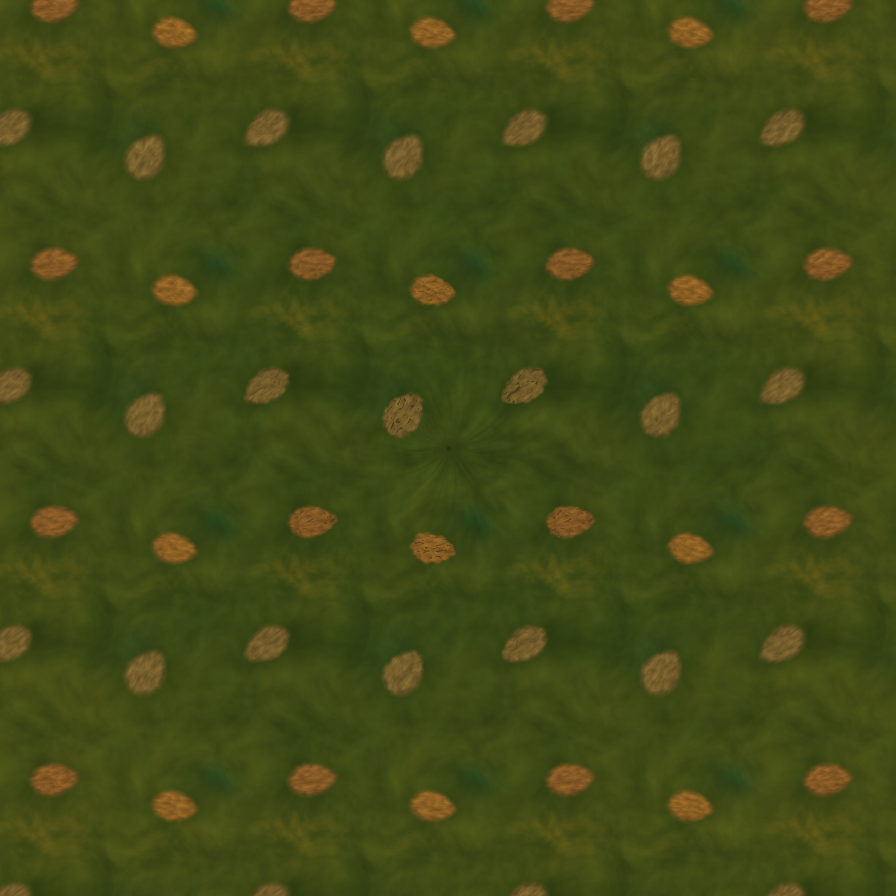
Give the GLSL for this pattern, as a WebGL 1 fragment shader.

```glsl
precision highp float;
// Four autumn leaves repeated over mossy green ground.
// Leaves are tapered implicit ovals in a wrapped tile; the ground is warped
// gradient noise with soft tints, and faint broken streaks leave the centre.
uniform vec2 u_resolution;

const float PERIOD = 0.2878;
const vec2 CENTER = vec2(0.501, 0.499);
const vec3 MOSS = vec3(0.218, 0.278, 0.082);
const vec3 OLIVE = vec3(0.288, 0.310, 0.085);
const vec3 TEAL = vec3(0.125, 0.270, 0.140);
const vec3 SHADE = vec3(0.140, 0.210, 0.055);
const vec3 GOLD = vec3(0.390, 0.325, 0.085);
const vec3 TAN = vec3(0.480, 0.380, 0.180);
const vec3 RUST = vec3(0.540, 0.355, 0.150);
const vec3 AMBER = vec3(0.570, 0.385, 0.145);
const vec3 VEIN = vec3(0.250, 0.200, 0.080);

vec2 gradientAt(vec2 cell, float cells) {
  cell = mod(cell, cells);
  float turn = fract(sin(dot(cell, vec2(127.1, 311.7))) * 4375.85);
  return vec2(cos(turn * 6.2832), sin(turn * 6.2832));
}

// Gradient noise that repeats after the given number of cells.
float noise(vec2 p, float cells) {
  vec2 i = floor(p), f = fract(p);
  vec2 s = f * f * f * (f * (f * 6.0 - 15.0) + 10.0);
  vec2 e = vec2(1.0, 0.0);
  float a = dot(gradientAt(i, cells), f);
  float b = dot(gradientAt(i + e.xy, cells), f - e.xy);
  float c = dot(gradientAt(i + e.yx, cells), f - e.yx);
  float d = dot(gradientAt(i + e.xx, cells), f - e.xx);
  return mix(mix(a, b, s.x), mix(c, d, s.x), s.y);
}

float tiledFbm(vec2 tile, float cells) {
  float sum = 0.0, weight = 0.6;
  for (int octave = 0; octave < 4; octave++) {
    sum += weight * noise(tile * cells, cells);
    tile = tile.yx + 0.31;
    cells *= 2.0;
    weight *= 0.55;
  }
  return sum;
}

// Offset from the nearest repeat of a point.
vec2 wrapTo(vec2 p, vec2 point) {
  return mod(p - point + 0.5 * PERIOD, PERIOD) - 0.5 * PERIOD;
}

float patchAt(vec2 p, vec2 point, vec2 radius) {
  vec2 q = wrapTo(p, point) / radius;
  return exp(-dot(q, q));
}

vec3 paintLeaf(vec3 ground, vec2 p, vec2 point, float degrees, vec2 size, vec3 tint, float detail) {
  float a = radians(degrees);
  vec2 d = wrapTo(p, point);
  vec2 q = vec2(cos(a) * d.x + sin(a) * d.y, cos(a) * d.y - sin(a) * d.x) / size;
  float rim = noise(p * 140.0, 512.0);
  float across = abs(q.y) / (1.0 - 0.18 * clamp(q.x, -1.5, 1.5));
  float shape = q.x * q.x + pow(across, 1.6) - 1.0 + mix(0.1, 0.3, detail) * rim;
  float soft = mix(0.42, 0.22, detail);
  float body = 1.0 - smoothstep(-soft, soft, shape);

  // Soft shadow, then a mottled blade with midrib, side veins and flecks.
  vec3 color = mix(ground, SHADE, 0.32 * exp(-1.2 * max(shape, 0.0)));
  float mottle = noise(q * vec2(2.6, 3.2) + floor(p * 3.0) * 7.3 + 31.0, 512.0);
  float fleck = noise(q * vec2(4.0, 6.5) + mottle + point * 90.0, 512.0);
  float bend = q.y + 0.10 * sin(q.x * 3.0) + 0.15 * mottle;
  float midrib = 1.0 - smoothstep(0.03, 0.16, abs(bend));
  float side = 0.5 + 0.5 * cos(11.0 * (q.x - 0.7 * abs(bend)) + 4.0 * mottle);
  vec3 blade = tint * (1.0 + 0.25 * mottle + 0.16 * fleck + 0.05 * q.y);
  float veins = 0.34 * midrib * smoothstep(-0.3, 0.2, fleck + 0.1);
  veins += 0.22 * pow(side, 4.0) + 0.75 * detail * smoothstep(0.14, 0.42, fleck);
  blade = mix(blade, VEIN, clamp(veins * mix(0.35, 0.9, detail), 0.0, 0.8));
  blade = mix(blade, VEIN, 0.22 * smoothstep(-0.45, 0.1, shape));
  return mix(color, blade, body * 0.96);
}

void main() {
  vec2 p = gl_FragCoord.xy / u_resolution;
  vec2 fromCenter = p - CENTER;
  float r = length(fromCenter);
  float detail = 1.0 - smoothstep(0.06, 0.42, r);

  // Mossy ground, more olive toward the borders, in cloudy patches.
  vec2 tile = p / PERIOD;
  vec2 warp = vec2(noise(tile * 4.0, 4.0), noise(tile * 4.0 + 2.3, 4.0));
  float broad = tiledFbm(tile + 0.10 * warp, 4.0);
  float fine = tiledFbm(tile + 0.37 + 0.08 * warp, 10.0);
  float drift = noise(p * 7.0 + 20.0, 256.0);
  float border = smoothstep(0.18, 0.66, r + 0.10 * (0.5 - p.y));
  float oliveMix = 0.14 + 0.55 * border + 0.9 * broad + 0.3 * drift;
  vec3 color = mix(MOSS, OLIVE, clamp(oliveMix, 0.0, 1.0));

  // Tints that recur in every tile.
  vec2 w = p + 0.016 * warp + 0.012 * fine;
  color = mix(color, TEAL, 0.62 * patchAt(w, vec2(0.530, 0.411), vec2(0.022, 0.016)));
  color = mix(color, TEAL, 0.32 * patchAt(w, vec2(0.438, 0.556), vec2(0.030, 0.026)));
  color = mix(color, SHADE, 0.42 * patchAt(w, vec2(0.615, 0.576), vec2(0.050, 0.024)));
  color = mix(color, SHADE, 0.20 * patchAt(w, vec2(0.680, 0.560), vec2(0.060, 0.030)));
  float goldMix = patchAt(w, vec2(0.625, 0.362), vec2(0.052, 0.034));
  goldMix += 0.5 * patchAt(w, vec2(0.475, 0.355), vec2(0.045, 0.022));
  color = mix(color, GOLD, goldMix * clamp(0.20 + 1.3 * fine, 0.0, 0.7));
  color *= 1.0 + 0.25 * fine + 0.10 * broad;

  // Broken streaks, mottled by distance, and the tiny dark hub.
  vec2 ray = fromCenter / max(r, 0.0001);
  float streak = noise(ray * 4.0 + r * 14.0 + 40.0, 128.0);
  streak += 0.6 * noise(ray * 11.0 + vec2(r, -r) * 32.0 + 60.0, 128.0);
  color *= 1.0 + 0.20 * streak * exp(-r * 5.0) * smoothstep(0.0, 0.03, r);
  color *= 1.0 - 0.14 * exp(-r * r * 4000.0);
  color = mix(color, SHADE * 0.7, 0.5 * (1.0 - smoothstep(0.001, 0.004, r)));

  color = paintLeaf(color, p, vec2(0.4510, 0.5375), 55.0, vec2(0.0270, 0.0205), TAN, detail);
  color = paintLeaf(color, p, vec2(0.5848, 0.5685), 213.0, vec2(0.0275, 0.0175), TAN * 0.98, detail);
  color = paintLeaf(color, p, vec2(0.6365, 0.4178), 7.0, vec2(0.0268, 0.0172), RUST, detail);
  color = paintLeaf(color, p, vec2(0.4830, 0.3877), -9.0, vec2(0.0252, 0.0165), AMBER, detail);
  gl_FragColor = vec4(color, 1.0);
}
```
